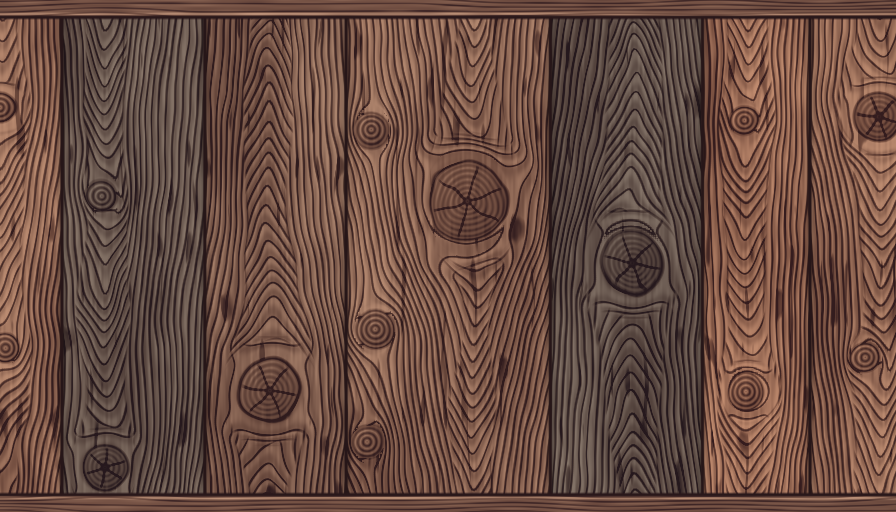
This texture is drawn by a WebGL 2 fragment shader. Its source:

```glsl
#version 300 es
precision highp float;
// Seven carved wooden boards with flowing grain and knots, between two thin rails.

#define GRAIN_FREQ 84.0
#define GROOVE_WIDTH 0.0017
#define ARCH_RISE 0.36
#define RAIL_WIDTH 0.031
#define SEAM_WIDTH 0.0030
#define SIDE_RADIUS 0.032
#define RING_FREQ 100.0
#define CRACK_WIDTH 0.0012
#define WEAR 0.28

uniform vec2 u_resolution;
out vec4 fragColor;

const float TAU = 6.2831853;
const vec3 GROOVE = vec3(0.20, 0.115, 0.125);
const vec3 WOOD = vec3(0.44, 0.305, 0.255);
const vec3 RIDGE = vec3(0.75, 0.58, 0.48);
const vec3 GREY_TINT = vec3(0.82, 0.94, 1.02);
const vec3 RED_TINT = vec3(1.03, 0.97, 0.93);

// Per board: edges, greyness, grain slant, number of side knots
const float EDGE[8] = float[](-0.1, 0.121, 0.400, 0.676, 1.075, 1.372, 1.582, 1.9);
const float GREY[7] = float[](0.15, 0.95, 0.35, 0.25, 1.0, 0.0, 0.1);
const float SLANT[7] = float[](0.08, 0.08, -0.05, 0.16, -0.11, 0.05, 0.08);
const int SIDES[7] = int[](1, 1, 0, 3, 0, 1, 1);
// Main knot of each board: centre, radius, and the column of its side knots
const vec4 KNOT[7] = vec4[](
  vec4(0.0, 0.79, 0.030, 0.011), vec4(0.205, 0.087, 0.045, 0.199),
  vec4(0.527, 0.237, 0.060, 0.5), vec4(0.913, 0.607, 0.075, 0.717),
  vec4(1.235, 0.486, 0.062, 1.2), vec4(1.457, 0.235, 0.036, 1.454),
  vec4(1.717, 0.772, 0.045, 1.690));

float hash(vec2 p) {
  vec3 q = fract(p.xyx * 0.1031);
  q += dot(q, q.yzx + 33.33);
  return fract((q.x + q.y) * q.z);
}

float noise(vec2 p) {
  vec2 i = floor(p), f = fract(p);
  f = f * f * (3.0 - 2.0 * f);
  return mix(mix(hash(i), hash(i + vec2(1, 0)), f.x),
             mix(hash(i + vec2(0, 1)), hash(i + vec2(1, 1)), f.x), f.y);
}

// Sideways push that makes the grain part around a knot
float part(vec2 d, float r) {
  vec2 e = d * vec2(1.0, 0.75);
  return d.x * r * r / max(dot(e, e), r * r);
}

vec3 woodRamp(float t) {
  vec3 low = mix(GROOVE, WOOD, smoothstep(0.0, 0.5, t));
  return mix(low, RIDGE, smoothstep(0.42, 1.0, t));
}

// Rounded ridges between grooves of even width, fading where too fine to resolve
float carve(float v, float vary) {
  float slope = length(vec2(dFdx(v), dFdy(v))) + 0.0001;
  float width = min(GROOVE_WIDTH * u_resolution.y * slope, 0.22) * (0.6 + 0.8 * vary);
  float ridge = smoothstep(0.3 * width, 1.5 * width + 0.4 * slope, abs(fract(v) - 0.5));
  ridge += 0.14 * sin(TAU * v);
  return mix(ridge, 0.6, smoothstep(0.5, 1.0, slope));
}

void main() {
  vec2 p = gl_FragCoord.xy / u_resolution.y;
  float px = 1.0 / u_resolution.y;
  int board = 0;
  for (int i = 1; i < 7; i++) board += int(step(EDGE[i], p.x));
  float seed = float(board) * 17.3;
  vec4 knot = KNOT[board];

  // Grain: warp, then part around the knots
  vec2 q = p;
  q.x += 0.020 * (noise(vec2(p.x * 9.0 + seed, p.y * 5.0)) - 0.5)
       + 0.009 * (noise(p * vec2(28.0, 15.0) + seed) - 0.5);
  vec2 d = q - knot.xy;
  float u = d.x - part(d, knot.z * 1.1);
  vec3 near = knot.xyz;
  for (int j = 0; j < SIDES[board]; j++) {
    vec2 c = vec2(knot.w + 0.008 * float(j), fract(knot.y + 0.53 + 0.61 * float(j)));
    float r = SIDE_RADIUS * (0.8 + 0.35 * hash(c * 91.0));
    u -= part(q - c, r);
    if (distance(p, c) / r < distance(p, near.xy) / near.z) near = vec3(c, r);
  }
  float vary = noise(p * vec2(40.0, 9.0) + seed);
  float halo = 1.0 - smoothstep(1.0, 2.1, length(d) / knot.z);
  float grain = sqrt(u * u + 0.0001) - SLANT[board] * d.y;
  float ridge = carve(mix(grain, length(d), 0.7 * halo) * GRAIN_FREQ, vary);

  // Nested arches along the middle of the board
  float lean = sign(SLANT[board]) * ARCH_RISE;
  float arch = 0.9 * sqrt(u * u + 0.00008) - lean * d.y + 0.016 * noise(p * vec2(20.0, 12.0));
  float strip = 0.014 + 0.034 * noise(vec2(seed, p.y * 5.0));
  float middle = (1.0 - smoothstep(strip, strip + 0.008, abs(u))) * (1.0 - smoothstep(0.1, 0.5, halo));
  ridge = mix(ridge, carve(arch * GRAIN_FREQ, vary), middle);
  float tone = 0.12 + 0.57 * ridge;

  // Wear: broad patches, fine fibre and short upright splits
  float patches = noise(p * vec2(7.0, 3.0) + seed) - 0.5;
  float fibre = noise(p * vec2(230.0, 22.0)) - 0.5;
  tone += WEAR * patches + 0.16 * fibre;
  tone -= 0.4 * smoothstep(0.82, 0.93, noise(vec2(q.x * 95.0, p.y * 11.0) + seed));

  // Knots: ringed face, dark rim, radial cracks on the large ones
  vec2 k = p - near.xy;
  float large = step(0.04, near.z);
  float dist = length(k) * (1.0 + 0.2 * (noise(p * 24.0) - 0.5));
  float face = 0.44 + mix(0.24, 0.13, large) * sin(TAU * dist * RING_FREQ) + 0.16 * fibre
             + 0.13 * dot(k, vec2(-0.7, 0.7)) / near.z;
  float angle = atan(k.y, k.x) + 0.3 * noise(p * 30.0);
  float spoke = dist * abs(sin(angle * 3.0 + seed)) / 3.0;
  float crack = 1.0 - smoothstep(CRACK_WIDTH, CRACK_WIDTH + 1.2 * px, spoke);
  face -= 0.42 * crack * large * (1.0 - smoothstep(0.8, 0.98, dist / near.z));
  tone = mix(tone, face, 1.0 - smoothstep(near.z - px, near.z + px, dist));
  tone -= mix(0.2, 0.4, large) * (1.0 - smoothstep(0.001, 0.005, abs(dist - near.z)));

  // Board colour and seams
  vec3 color = woodRamp(tone) * mix(RED_TINT, GREY_TINT, GREY[board]);
  color *= 1.0 - 0.12 * GREY[board];
  float seam = min(p.x - EDGE[board], EDGE[board + 1] - p.x);
  color *= 0.75 + 0.25 * smoothstep(0.0, 0.014, seam);
  color = mix(GROOVE * 0.75, color, smoothstep(SEAM_WIDTH - px, SEAM_WIDTH + px, seam));

  // Rails: lengthwise grain, a lit inner edge and a shadow on the boards
  float inset = min(p.y, 1.0 - p.y) - RAIL_WIDTH;
  float railWave = p.y * 110.0 + 1.6 * noise(p * vec2(5.0, 30.0));
  float railTone = 0.2 + 0.3 * carve(railWave, 0.3) + 0.2 * (noise(p * vec2(18.0, 190.0)) - 0.5);
  railTone += 0.3 * (1.0 - smoothstep(0.001, 0.004, abs(inset + 0.004)));
  color = mix(GROOVE * 0.8, color, smoothstep(0.003, 0.009, inset));
  color = mix(woodRamp(railTone), color, smoothstep(-px, px, inset));
  fragColor = vec4(clamp(color, 0.0, 1.0), 1.0);
}
```
